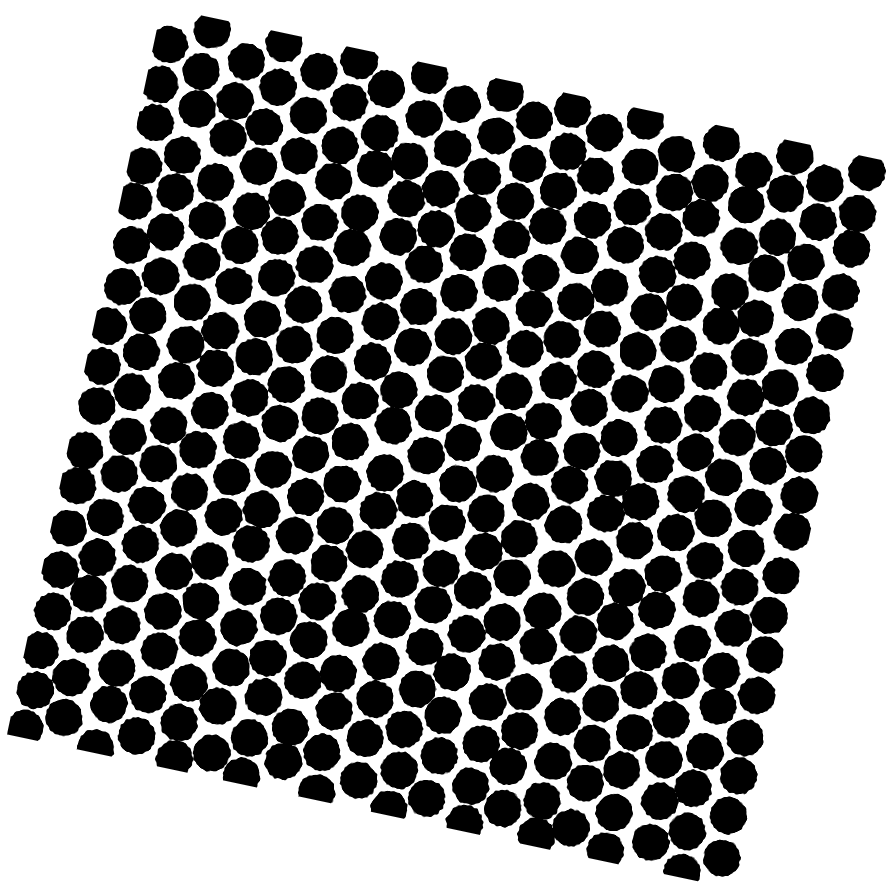
Write a Shadertoy shader that draws this pattern.

```glsl
const vec2 GRID = vec2(20.0, 18.0);     // columns and rows of dots
const float SHEET_SIDE = 0.83;          // side of the tilted square
const float SHEET_TILT = radians(12.0);
const float DOT_RADIUS = 0.0207;
const float DOT_JITTER = 0.0041;        // largest offset along each axis
const float EDGE_ROUGHNESS = 0.0022;
const float ROUGHNESS_CELLS = 180.0;    // whole number, so the noise wraps
const vec3 INK = vec3(0.0);
const vec3 PAPER = vec3(1.0);

vec2 hash22(vec2 p) {
    vec3 h = fract(p.xyx * vec3(0.1031, 0.1030, 0.0973));
    h += dot(h, h.yzx + 33.33);
    return fract((h.xx + h.yz) * h.zy);
}

float cornerGradient(vec2 cell, vec2 offset, float period) {
    float angle = 6.2832 * hash22(mod(cell, period) + 7.0).x;
    return dot(vec2(cos(angle), sin(angle)), offset);
}

// Gradient noise that wraps after a whole number of cells
float gradientNoise(vec2 p, float period) {
    vec2 i = floor(p), f = fract(p);
    vec2 w = f * f * f * (f * (f * 6.0 - 15.0) + 10.0);
    vec2 e = vec2(0.0, 1.0);
    float low = mix(cornerGradient(i, f, period),
                    cornerGradient(i + e.yx, f - e.yx, period), w.x);
    float high = mix(cornerGradient(i + e.xy, f - e.xy, period),
                     cornerGradient(i + e.yy, f - e.yy, period), w.x);
    return mix(low, high, w.y);
}

vec2 rotate(vec2 p, float angle) {
    float c = cos(angle), s = sin(angle);
    return vec2(c * p.x - s * p.y, s * p.x + c * p.y);
}

float squareDistance(vec2 p, float halfSide) {
    vec2 d = abs(p) - halfSide;
    return max(d.x, d.y);
}

// Dot centre in sheet units; alternate columns drop by half a row
vec2 dotCentre(vec2 id, vec2 pitch, float jitter) {
    float stagger = 0.5 * (1.0 - mod(id.x, 2.0));
    vec2 wander = (hash22(id + 19.0) * 2.0 - 1.0) * jitter;
    return (id + vec2(0.45, 0.32 + stagger)) * pitch + wander;
}

// Distance to the nearest dot, measured from the sheet corner
float dotsDistance(vec2 p, vec2 grid, float side, float radius, float jitter) {
    vec2 pitch = side / grid;
    vec2 home = floor(p / pitch);
    float nearest = 1.0;
    for (int y = -1; y <= 1; y++) {
        for (int x = -1; x <= 1; x++) {
            vec2 id = home + vec2(x, y);
            // Only whole cells of the sheet hold a dot
            if (any(lessThan(id, vec2(0.0))) || any(greaterThanEqual(id, grid))) continue;
            nearest = min(nearest, length(p - dotCentre(id, pitch, jitter)) - radius);
        }
    }
    return nearest;
}

void mainImage(out vec4 fragColor, in vec2 fragCoord) {
    vec2 uv = fragCoord / iResolution.xy;
    float pixel = 1.0 / min(iResolution.x, iResolution.y);

    // Tilted sheet with rows counted downward
    vec2 sheet = rotate(vec2(uv.x - 0.5, 0.5 - uv.y), -SHEET_TILT);
    float dots = dotsDistance(sheet + 0.5 * SHEET_SIDE, GRID, SHEET_SIDE, DOT_RADIUS, DOT_JITTER);

    // Rough dot rims, cut straight at the sheet border
    dots += EDGE_ROUGHNESS * gradientNoise(uv * ROUGHNESS_CELLS, ROUGHNESS_CELLS);
    float shape = max(dots, squareDistance(sheet, 0.5 * SHEET_SIDE));

    float coverage = clamp(0.5 - shape / pixel, 0.0, 1.0);
    fragColor = vec4(mix(PAPER, INK, coverage), 1.0);
}
```
